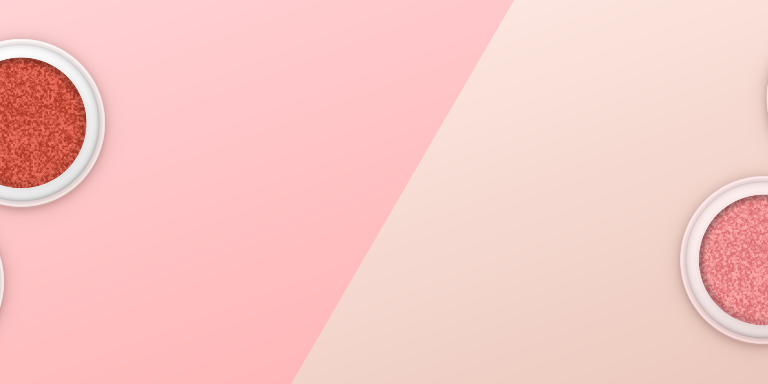
A Shadertoy shader for this background:

```glsl
// Two pastel gradient panels meet on a slanted edge, with round powder jars
// cropped by the left and right sides. Jars are shaded from radial distance
// bands, soft shadows and hashed value noise for the powder grain.

// Lengths are in canvas heights, origin at the lower left.
const vec2  GRADIENT_DIR = vec2(0.35, -0.94);
const float SEAM_X       = 0.758;   // seam position at the bottom
const float SEAM_SLOPE   = 0.581;   // horizontal run per unit of height
const vec3  PINK_LIGHT   = vec3(1.0, 0.828, 0.836);
const vec3  PINK_DEEP    = vec3(1.0, 0.722, 0.728);
const vec3  BEIGE_LIGHT  = vec3(0.99, 0.902, 0.876);
const vec3  BEIGE_DEEP   = vec3(0.925, 0.787, 0.742);

const float JAR_RADIUS    = 0.219;
const float RIM_RADIUS    = 0.204;
const float POWDER_RADIUS = 0.170;
const float GRAIN_SCALE   = 210.0;
const vec2  LIGHT_DIR     = vec2(-0.6, 0.8);
const vec3  SHADOW_COLOR  = vec3(0.52, 0.36, 0.34);

const int  JAR_COUNT = 4;
const vec2 JAR_CENTER[JAR_COUNT] = vec2[](
    vec2(0.055, 0.680), vec2(-0.208, 0.266),
    vec2(1.990, 0.323), vec2(2.215, 0.745));
const vec3 RED_DARK   = vec3(0.68, 0.22, 0.155);
const vec3 RED_LIGHT  = vec3(0.94, 0.45, 0.375);
const vec3 ROSE_DARK  = vec3(0.86, 0.43, 0.45);
const vec3 ROSE_LIGHT = vec3(0.99, 0.67, 0.67);
const vec3 RED_JAR_RIM  = vec3(0.965, 0.96, 0.96);
const vec3 ROSE_JAR_RIM = vec3(0.96, 0.895, 0.895);

float hash(vec2 p) {
    vec3 q = fract(vec3(p.xyx) * 0.1031);
    q += dot(q, q.yzx + 33.33);
    return fract((q.x + q.y) * q.z);
}

float valueNoise(vec2 p) {
    vec2 cell = floor(p), f = fract(p);
    f = f * f * (3.0 - 2.0 * f);
    float low  = mix(hash(cell), hash(cell + vec2(1, 0)), f.x);
    float high = mix(hash(cell + vec2(0, 1)), hash(cell + vec2(1, 1)), f.x);
    return mix(low, high, f.y);
}

// Antialiased coverage of a signed distance
float cover(float d, float px) {
    return 1.0 - smoothstep(-0.5 * px, 0.5 * px, d);
}

// Soft line of given half width around distance zero
float softLine(float d, float width) {
    return exp(-d * d / (width * width));
}

vec3 background(vec2 p, float px) {
    float pinkT  = dot(p - vec2(0.0, 1.0), GRADIENT_DIR) / 1.2;
    float beigeT = dot(p - vec2(SEAM_X + SEAM_SLOPE, 1.0), GRADIENT_DIR) / 1.17;
    vec3 pink  = mix(PINK_LIGHT, PINK_DEEP, clamp(pinkT, 0.0, 1.0));
    vec3 beige = mix(BEIGE_LIGHT, BEIGE_DEEP, clamp(beigeT, 0.0, 1.0));
    float seam = (p.x - SEAM_X - SEAM_SLOPE * p.y) / length(vec2(1.0, SEAM_SLOPE));
    return mix(beige, pink, cover(seam, px));
}

vec3 powder(vec2 q, vec3 dark, vec3 light) {
    float grain = 0.65 * valueNoise(q * GRAIN_SCALE + 300.0)
                + 0.35 * valueNoise(q * GRAIN_SCALE * 2.1 + 700.0);
    vec3 color = mix(dark, light, smoothstep(0.15, 0.85, grain));
    // The rim casts a shadow on the side nearest the light
    float shade = smoothstep(-0.022, 0.0, length(q - LIGHT_DIR * 0.004) - POWDER_RADIUS + 0.004);
    float lit = 0.5 + 0.5 * dot(normalize(q + 1e-5), LIGHT_DIR);
    return color * (1.0 - shade * (0.08 + 0.25 * lit));
}

vec3 drawJar(vec3 color, vec2 q, vec3 rim, vec3 dark, vec3 light, float px) {
    float r = length(q);
    float facing = dot(q / max(r, 1e-5), LIGHT_DIR);

    // Cast shadow
    float shadowDist = max(length(q + vec2(0.0, 0.006)) - JAR_RADIUS, 0.0);
    color = mix(color, SHADOW_COLOR, 0.34 * exp(-shadowDist / 0.013));

    // Clear outer shell with a bright lip
    vec3 shell = mix(rim * vec3(0.92, 0.86, 0.85), rim, 0.35 + 0.3 * facing);
    shell += 0.07 * softLine(r - JAR_RADIUS + 0.004, 0.003);
    color = mix(color, shell, cover(r - JAR_RADIUS, px));

    // Rounded rim, shaded away from the light
    float across = (r - POWDER_RADIUS) / (RIM_RADIUS - POWDER_RADIUS);
    vec3 ring = rim * (0.955 + 0.045 * facing);
    ring += 0.035 * softLine(across - 0.4, 0.3);
    ring -= 0.07 * smoothstep(0.65, 1.0, across) * (1.0 - 0.5 * facing);
    color = mix(color, ring, cover(r - RIM_RADIUS, px));
    color -= 0.06 * softLine(r - RIM_RADIUS, 0.0025);

    return mix(color, powder(q, dark, light), cover(r - POWDER_RADIUS, px));
}

void mainImage(out vec4 fragColor, in vec2 fragCoord) {
    float px = 1.0 / iResolution.y;
    vec2 p = fragCoord * px;
    vec3 color = background(p, px);

    for (int i = 0; i < JAR_COUNT; i++) {
        bool red = i < 2;
        color = drawJar(color, p - JAR_CENTER[i],
                        red ? RED_JAR_RIM : ROSE_JAR_RIM,
                        red ? RED_DARK : ROSE_DARK,
                        red ? RED_LIGHT : ROSE_LIGHT, px);
    }
    fragColor = vec4(clamp(color, 0.0, 1.0), 1.0);
}
```
